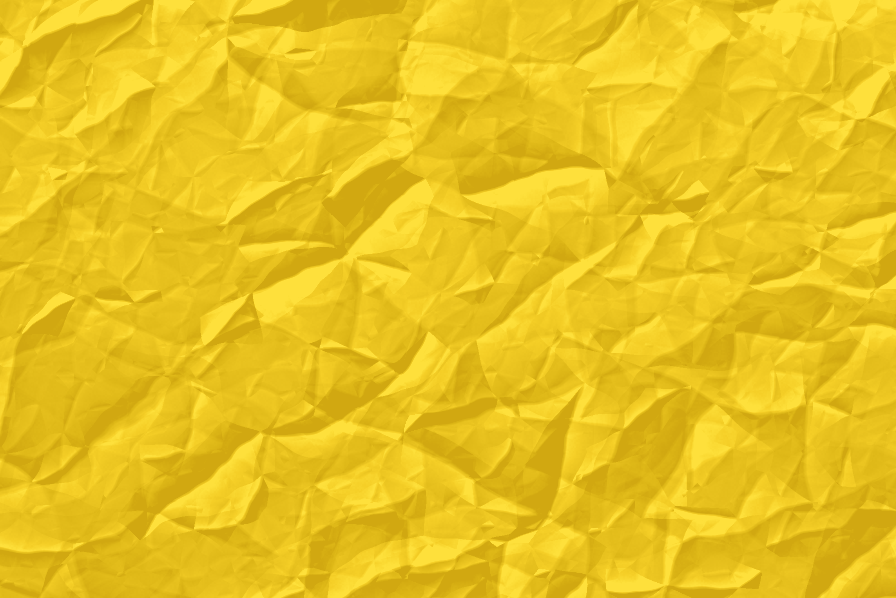
Write a WebGL 1 fragment shader that draws this texture.

```glsl
precision highp float;
uniform vec2 u_resolution;

// Paper tones, shadow to highlight
const vec3 SHADOW = vec3(0.82, 0.66, 0.065);
const vec3 SHADE = vec3(0.87, 0.72, 0.09);
const vec3 BODY = vec3(0.91, 0.76, 0.12);
const vec3 LIT = vec3(0.96, 0.81, 0.15);
const vec3 GLINT = vec3(0.995, 0.88, 0.23);

// Folds
const vec2 LIGHT = vec2(-0.55, 0.83);
const int LAYERS = 5;
const float BASE_FREQ = 2.2;
const float FREQ_STEP = 1.8;
const float FOLD_ANGLE = 0.45;
const float ANGLE_SPREAD = 0.55;
const float STRETCH = 1.4;
const float RELIEF = 0.34;
const float FINE_LIMIT = 7.0;
const float FALLOFF = 2.3;
const float CREASE_WIDTH = 0.0045;
const float JITTER = 0.85;

// Overall light and surface
const float TOP_LIGHT = 0.24;
const float MOTTLE = 0.05;
const float GRAIN = 0.045;
const float GRAIN_FREQ = 330.0;

float hash(vec2 p) {
  vec3 q = fract(vec3(p.xyx) * 0.1031);
  q += dot(q, q.yzx + 33.33);
  return fract((q.x + q.y) * q.z);
}

vec2 hash2(vec2 p) {
  return vec2(hash(p), hash(p + vec2(37.2, 91.7)));
}

// Layered sines, about -1 to 1
float waves(vec2 p) {
  return 0.5 * sin(p.x * 2.1 + 1.7 * sin(p.y * 1.6 + 0.8))
       + 0.3 * sin(p.y * 3.7 - p.x * 1.9 + 2.0)
       + 0.2 * sin(p.x * 6.3 + p.y * 5.1 + 4.0);
}

// Light on the folds along cell borders: each border is a ridge or a valley
float foldLight(vec2 p, vec2 light, float seed, float width) {
  vec2 base = floor(p);
  vec2 nearPos = vec2(0.0), nextPos = vec2(0.0);
  vec2 nearId = vec2(0.0), nextId = vec2(0.0);
  float nearD = 9.0, nextD = 9.0;
  for (int j = -1; j <= 1; j++) {
    for (int i = -1; i <= 1; i++) {
      vec2 id = base + vec2(float(i), float(j));
      vec2 pos = id + 0.5 + JITTER * (hash2(id + seed) - 0.5);
      float d = dot(p - pos, p - pos);
      if (d < nearD) {
        nextD = nearD; nextPos = nearPos; nextId = nearId;
        nearD = d; nearPos = pos; nearId = id;
      } else if (d < nextD) {
        nextD = d; nextPos = pos; nextId = id;
      }
    }
  }
  vec2 slope = 2.0 * (nearPos - nextPos);
  float gap = nextD - nearD;
  float border = gap / max(length(slope), 0.001);
  float strength = 2.0 * hash(nearId + nextId + seed * 1.7) - 1.0;
  return dot(slope, light) * strength * exp(-FALLOFF * gap)
       * smoothstep(0.0, width, border);
}

float crumple(vec2 p) {
  vec2 bent = p + 0.022 * vec2(waves(p * 4.0), waves(p.yx * 4.6 + 3.0))
                + 0.005 * vec2(waves(p.yx * 15.0), waves(p * 17.0 + 1.0));
  float sum = 0.0;
  float freq = BASE_FREQ;
  for (int n = 0; n < LAYERS; n++) {
    float k = float(n);
    float angle = FOLD_ANGLE + ANGLE_SPREAD * sin(k * 2.4 + 0.6);
    float c = cos(angle), s = sin(angle);
    mat2 turn = mat2(c, -s * STRETCH, s, c * STRETCH);
    float weight = RELIEF * min(1.0, FINE_LIMIT / freq);
    float patchy = 1.0 + 0.5 * waves(p * 2.6 + k * 5.3);
    sum += weight * patchy * foldLight(turn * bent * freq + k * 7.0,
             turn * LIGHT, k * 19.0 + 11.0, CREASE_WIDTH * freq);
    freq *= FREQ_STEP;
  }
  return sum;
}

vec3 paperTone(float t) {
  float x = clamp(t, 0.0, 1.0) * 4.0;
  vec3 c = mix(SHADOW, SHADE, min(x, 1.0));
  c = mix(c, BODY, clamp(x - 1.0, 0.0, 1.0));
  c = mix(c, LIT, clamp(x - 2.0, 0.0, 1.0));
  return mix(c, GLINT, clamp(x - 3.0, 0.0, 1.0));
}

void main() {
  vec2 p = gl_FragCoord.xy / u_resolution.y;

  // Four samples smooth the facet steps
  float tone = 0.0;
  for (int i = 0; i < 4; i++) {
    float row = floor(float(i) * 0.5);
    vec2 shift = vec2(float(i) - 2.0 * row, row) * 0.5 - 0.25;
    tone += 0.25 * crumple(p + shift / u_resolution.y);
  }

  tone += 0.5 + TOP_LIGHT * (p.y - 0.5) + MOTTLE * waves(p * 3.0 + 2.0);
  tone += GRAIN * (hash(floor(p * GRAIN_FREQ)) - 0.5);
  gl_FragColor = vec4(paperTone(tone), 1.0);
}
```
